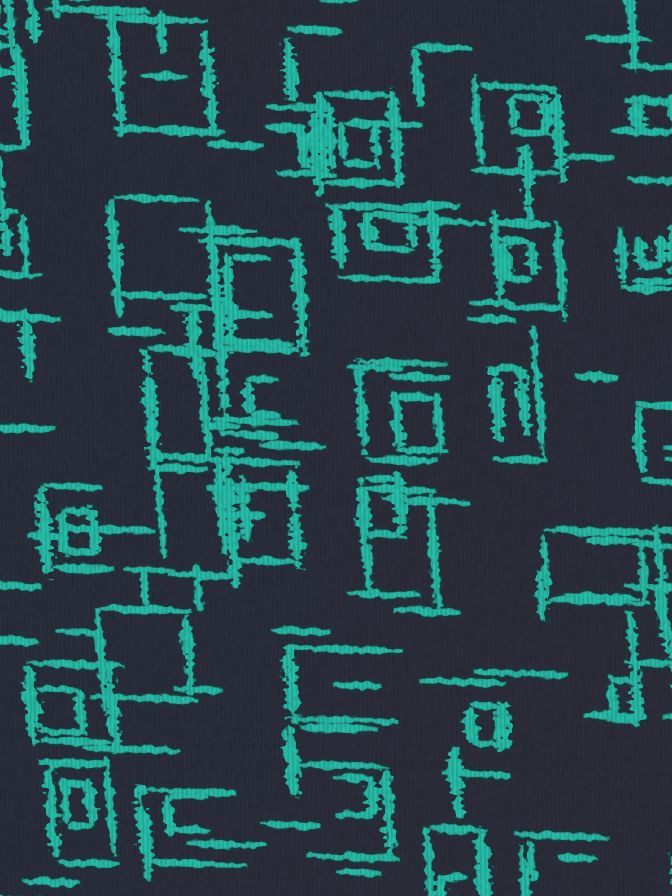
This pattern is drawn by a Shadertoy shader. Its source:

```glsl
const vec3 NAVY       = vec3(0.157, 0.167, 0.218);
const vec3 DEEP_TEAL  = vec3(0.10, 0.22, 0.23);
const vec3 DULL_TEAL  = vec3(0.18, 0.54, 0.50);
const vec3 MID_TEAL   = vec3(0.13, 0.65, 0.58);
const vec3 BRIGHT_TEAL = vec3(0.14, 0.74, 0.66);

const vec2  CELL       = vec2(0.195, 0.215); // motif spacing, in canvas widths
const vec2  LEAN       = vec2(0.08, 0.035);  // slant of verticals and horizontals
const float LINE_HALF  = 0.0058;             // half thickness of horizontals
const float POST_HALF  = 0.0074;             // half thickness of verticals
const float FRAY       = 0.012;              // raggedness of verticals
const float WALE       = 0.0066;             // width of one knit column
const float SOFTNESS   = 0.0013;

vec4 hash4(vec2 p) {
    vec4 q = fract(p.xyxy * vec4(0.1031, 0.1030, 0.0973, 0.1099));
    q += dot(q, q.wzxy + 33.33);
    return fract((q.xxyz + q.yzzw) * q.zywx);
}

float noise(vec2 p) {
    vec2 i = floor(p), f = fract(p);
    f = f * f * (3.0 - 2.0 * f);
    float low  = mix(hash4(i).x, hash4(i + vec2(1, 0)).x, f.x);
    float high = mix(hash4(i + vec2(0, 1)).x, hash4(i + vec2(1, 1)).x, f.x);
    return mix(low, high, f.y);
}

// Tapered stroke; p.x runs along it, p.y across it
float stroke(vec2 p, float halfLen, float halfWidth, float fray, float seed) {
    float t = clamp(abs(p.x) / halfLen, 0.0, 1.0);
    float swell = 0.65 + 0.7 * noise(vec2(p.x * 45.0, seed * 91.0));
    float width = halfWidth * swell * mix(1.0, 0.4, t * t * t);
    return max(abs(p.y) - width + fray, abs(p.x) - halfLen);
}

// Broken outer box, optional inner box, and loose strokes
float motif(vec2 p, vec2 id, float grain) {
    vec4 shape = hash4(id + 17.0);
    vec4 place = hash4(id + 53.0);
    vec2 boxHalf = vec2(0.036, 0.046) + vec2(0.040, 0.044) * shape.xy;
    p -= (place.xy - 0.5) * CELL * 0.6;
    float d = 1.0;
    for (int i = 0; i < 11; i++) {
        vec4 r = hash4(id * 7.3 + float(i) * 3.7 + 5.0);
        bool upright = i < 8 ? (i & 2) == 0 : r.w > 0.72;
        vec2 center = vec2(0), extent = boxHalf;
        float keep = 0.86;
        if (i >= 4 && i < 8) {
            extent *= 0.40 + 0.2 * shape.z;
            center = (place.zw - 0.5) * boxHalf * 1.5;
            keep = shape.w < 0.55 ? 0.85 : 0.12;
        }
        float side = (i & 1) == 0 ? -1.0 : 1.0;
        if (i < 8) {
            center += upright ? vec2(side * extent.x, 0) : vec2(0, side * extent.y);
        } else {
            center = (r.xy - 0.5) * CELL * 1.1;
            extent = vec2(0.025 + 0.035 * r.z);
            keep = 0.8;
        }
        if (hash4(id + float(i) * 11.0 + 80.0).x > keep) continue;

        vec2 q = p - center;
        q = upright ? q.yx : q;
        float halfLen = (upright ? extent.y : extent.x) * (0.85 + 0.4 * r.x);
        q.x += (r.y - 0.5) * halfLen * 0.35;
        float thickness = upright ? POST_HALF * (0.8 + 0.5 * r.z) : LINE_HALF;
        float fray = (grain - 0.5) * FRAY * (upright ? 0.5 + 0.7 * r.z : 0.25);
        d = min(d, stroke(q, halfLen, thickness, fray, r.w + float(i)));
    }
    return d;
}

float pattern(vec2 p) {
    float grain = noise(p / vec2(0.0065, 0.0048));
    vec2 q = p + LEAN * p.yx;
    // Uneven stitches nudge every stroke slightly
    q += 0.004 * (vec2(noise(p.yx * vec2(150.0, 9.0)), noise(p * vec2(130.0, 9.0))) - 0.5);
    vec2 home = floor(q / CELL);
    float d = 1.0;
    for (int y = -1; y <= 1; y++)
    for (int x = -1; x <= 1; x++) {
        vec2 id = home + vec2(x, y);
        d = min(d, motif(q - (id + 0.5) * CELL, id + 40.0, grain));
    }
    return d;
}

void mainImage(out vec4 fragColor, in vec2 fragCoord) {
    vec2 p = fragCoord / iResolution.x;
    float d = pattern(p);
    float edge = max(SOFTNESS, 0.8 / iResolution.x);

    // Knit columns and fine yarn mottling
    float rib = 0.5 + 0.5 * cos(6.28318 * (p.x + 0.015 * p.y) / WALE);
    float yarn = noise(p / vec2(0.004, 0.007));
    float shade = noise(p * 3.0 + 8.0);

    vec3 ground = NAVY + vec3(0.012, 0.0, -0.008) * (shade - 0.5);
    ground *= 0.93 + 0.07 * rib + 0.09 * yarn;
    ground = mix(ground, DEEP_TEAL, 0.85 * (1.0 - smoothstep(0.001, 0.0045, d)));

    float light = 0.5 * rib + 0.5 * yarn;
    vec3 thread = mix(MID_TEAL, BRIGHT_TEAL, smoothstep(0.25, 0.7, light));
    thread = mix(thread, DULL_TEAL, 0.75 * smoothstep(-0.003, 0.0005, d));

    float ink = 1.0 - smoothstep(-edge, edge, d);
    fragColor = vec4(mix(ground, thread, ink), 1.0);
}
```
